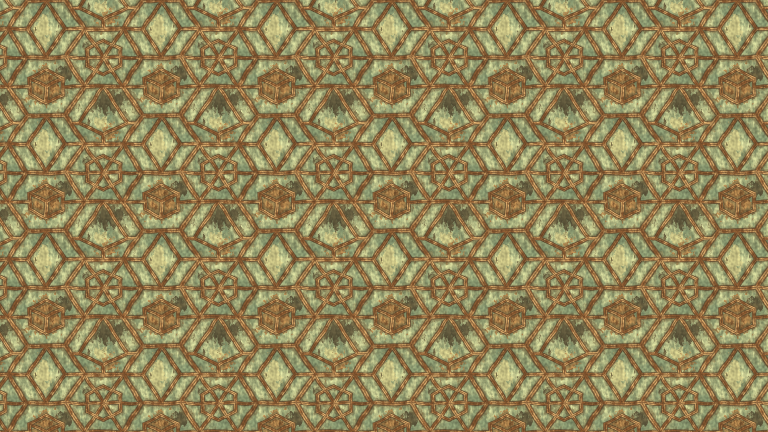
Give the GLSL for this pattern, as a WebGL 2 fragment shader.

```glsl
#version 300 es
precision highp float;
// Weathered copper latticework over verdigris panels, on a square repeat.
// Flat-topped hexagon cells take one of four inner motifs: lens, cube, rosette, kite.
// Wrapped gradient noise adds patina, rust, soot and flaking, equal in every repeat.

uniform vec2 u_resolution;
out vec4 fragColor;

const float TAU = 6.2831853;

vec2 gradient(vec2 cell, vec2 period) {
    cell = mod(cell, period);
    float h = fract(sin(dot(cell, vec2(127.1, 311.7))) * 4375.85);
    return vec2(cos(h * TAU), sin(h * TAU));
}

// Gradient noise that wraps after a whole period, about -0.7 to 0.7.
float noise(vec2 p, vec2 period) {
    p *= period;
    vec2 i = floor(p), f = fract(p), e = vec2(1.0, 0.0);
    vec2 u = f * f * f * (f * (f * 6.0 - 15.0) + 10.0);
    float low = mix(dot(gradient(i, period), f),
                    dot(gradient(i + e.xy, period), f - e.xy), u.x);
    float high = mix(dot(gradient(i + e.yx, period), f - e.yx),
                     dot(gradient(i + e.xx, period), f - e.xx), u.x);
    return mix(low, high, u.y);
}

float fbm(vec2 p, vec2 period) {
    float sum = 0.0, weight = 1.0;
    for (int i = 0; i < 4; i++) {
        sum += weight * noise(p, period);
        period *= 2.0;
        weight *= 0.6;
    }
    return sum;
}

float hexRadius(vec2 d) {
    d = abs(d);
    return max(d.y, 0.866 * d.x + 0.5 * d.y);
}

// Distance to the nearest of n spokes leaving the centre.
float spokes(vec2 d, float n, float phase) {
    float turn = TAU / n;
    float a = mod(atan(d.y, d.x + 1e-5) - phase + 0.5 * turn, turn) - 0.5 * turn;
    return length(d) * sin(abs(a));
}

// Distance to the nearest bar of the lattice; inner bars are slimmer.
float lattice(vec2 p) {
    vec2 a = p - vec2(0.40, 0.25), b = p - vec2(0.90, 0.50);
    vec2 squash = vec2(0.866, 1.0), halfCell = vec2(0.5, 0.25);
    vec2 da = (mod(a + halfCell, vec2(1.0, 0.5)) - halfCell) * squash;
    vec2 db = (mod(b + halfCell, vec2(1.0, 0.5)) - halfCell) * squash;
    bool first = hexRadius(da) < hexRadius(db);
    vec2 d = first ? da : db;
    bool oddRow = mod((first ? a.y : b.y) + 0.25, 1.0) > 0.5;
    float border = 0.25 - hexRadius(d);
    float ring = hexRadius(d.yx) - 0.125;
    float motif;
    if (first && !oddRow) {            // tall lens with side bars
        float lens = 0.866 * abs(d.x) + 0.5 * abs(d.y) - 0.12;
        motif = min(abs(lens), max(abs(d.y), -lens));
    } else if (first) {                // cube in a hexagon
        motif = min(abs(ring), ring < 0.0 ? spokes(d, 3.0, TAU / 4.0) : abs(d.y));
    } else if (!oddRow) {              // rosette
        motif = min(abs(ring), spokes(d, 6.0, 0.0));
    } else {                           // kite with a stem
        float kite = max(0.866 * abs(d.x) - 0.5 * (d.y + 0.25), 0.5 * abs(d.x) + 0.866 * d.y - 0.15);
        motif = min(abs(kite), max(d.y > 0.1 ? abs(d.x) : abs(d.y - 0.07), -kite));
    }
    return min(border, 1.25 * motif);
}

// Soft spot around a point of the repeat.
float spot(vec2 p, vec2 center, vec2 size) {
    vec2 d = (mod(p - center + 0.5, 1.0) - 0.5) / size;
    return exp(-dot(d, d));
}

void main() {
    vec2 p = vec2(gl_FragCoord.x, u_resolution.y - gl_FragCoord.y) / u_resolution.y * 3.75;
    float pixel = 3.75 / u_resolution.y;
    float broad = fbm(p, vec2(4.0)), fine = fbm(p + 0.37, vec2(19.0, 15.0));
    float streak = fbm(p + 0.71, vec2(17.0, 7.0));
    float bar = lattice(p + 0.014 * vec2(noise(p, vec2(7.0)), noise(p + 0.5, vec2(7.0))));

    // Verdigris panels
    vec3 color = mix(vec3(0.56, 0.60, 0.43), vec3(0.76, 0.77, 0.55),
                     smoothstep(-0.35, 0.4, broad * 0.6 + streak * 0.5 + fine * 0.3));
    color = mix(color, vec3(0.53, 0.62, 0.47), 0.4 * smoothstep(0.1, 0.5, -broad));

    // Cream flaking
    float flake = spot(p, vec2(0.37, 0.27), vec2(0.08, 0.19)) + 0.8 * spot(p, vec2(0.88, 0.07), vec2(0.10));
    color = mix(color, vec3(0.80, 0.77, 0.52), 0.9 * smoothstep(0.45, 0.65, flake + 0.5 * fine));

    // Rust patches
    float rust = 1.1 * spot(p, vec2(0.40, 0.75), vec2(0.15, 0.18))
               + 0.7 * spot(p, vec2(0.95, 0.16), vec2(0.14, 0.11)) + 0.45 * broad + 0.5 * fine;
    vec3 rustColor = mix(vec3(0.46, 0.30, 0.16), vec3(0.73, 0.53, 0.30), smoothstep(-0.4, 0.4, fine + streak * 0.4));
    color = mix(color, rustColor, 0.9 * smoothstep(0.42, 0.62, rust));

    // Soot with vertical smears
    float soot = 0.85 * spot(p, vec2(0.88, 0.90), vec2(0.15, 0.11))
               + 0.75 * spot(p, vec2(0.57, 0.62), vec2(0.11, 0.12))
               + 0.7 * spot(p, vec2(0.06, 0.86), vec2(0.13, 0.10))
               + 0.6 * spot(p, vec2(0.70, 0.37), vec2(0.10, 0.07)) + 0.6 * streak + 0.4 * fine;
    color = mix(color, vec3(0.31, 0.27, 0.18), 0.85 * smoothstep(0.4, 0.75, soot));

    // Tarnish beside the bars, broken up by noise
    float tarnish = 1.0 - smoothstep(0.018, 0.045, bar - 0.03 * fine - 0.02 * broad);
    color = mix(color, vec3(0.47, 0.43, 0.28), 0.65 * tarnish);

    // Bars: dark rim, copper ridges, centre groove
    float rim = 1.0 - smoothstep(0.022 - 0.7 * pixel, 0.022 + 0.7 * pixel, bar);
    float ridge = 1.0 - smoothstep(0.014 - 0.7 * pixel, 0.014 + 0.7 * pixel, bar);
    float groove = 1.0 - smoothstep(0.0, 0.004 + 0.5 * pixel, bar);
    vec3 copper = mix(vec3(0.54, 0.35, 0.19), vec3(0.82, 0.65, 0.41), smoothstep(-0.35, 0.5, fine + 0.5 * broad));
    color = mix(color, vec3(0.36, 0.27, 0.17), 0.8 * rim);
    color = mix(color, copper, 0.95 * ridge);
    color = mix(color, vec3(0.42, 0.28, 0.16), 0.6 * groove);

    // Grain over everything
    color *= 1.0 + 0.24 * noise(p, vec2(44.0, 38.0)) + 0.14 * streak + 0.08 * broad;
    fragColor = vec4(clamp(color, 0.0, 1.0), 1.0);
}
```
